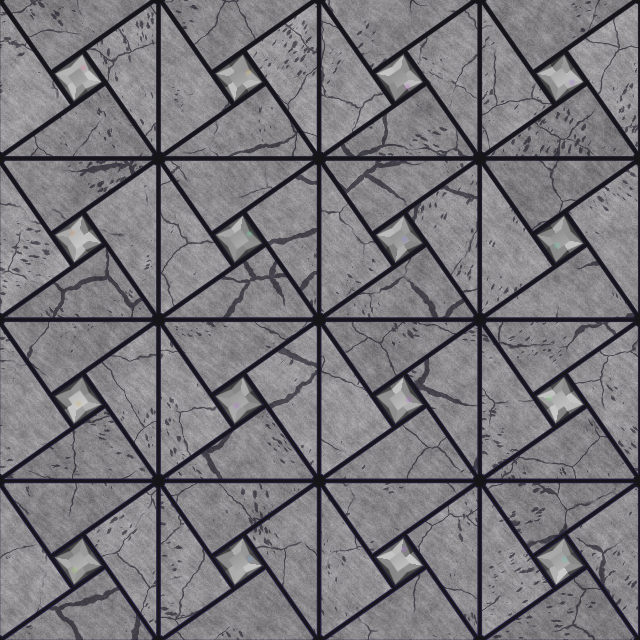
Reproduce this pattern procedurally as a WebGL 1 fragment shader.

```glsl
precision highp float;
// Pinwheel mosaic: each square cell holds four veined grey stone triangles turned
// around a small tilted crystal, all parted by black joints. Joints are segment
// distances; veins and pits come from cellular noise warped by layered sines.

#define CELLS vec2(3.985, 3.97)   // repeats across and down
#define SHIFT vec2(0.013, 0.013)  // grid offset in cells
#define TILT 0.6109               // pinwheel angle, radians
#define GRID_HALF 0.0145          // half width of straight joints
#define ARM_HALF 0.0145           // half width of tilted joints
#define KNOT 0.046                // radius of joint crossings
#define GEM_HALF 0.106            // half side of the crystal
#define VEIN_SCALE 2.3
#define PIT_SCALE vec2(15.0, 40.0)
#define STONE vec3(0.548, 0.541, 0.551)
#define VEIN vec3(0.235, 0.225, 0.262)
#define JOINT vec3(0.082, 0.080, 0.090)

uniform vec2 u_resolution;

float hash(vec2 p) {
  vec3 a = fract(vec3(p.xyx) * vec3(0.1031, 0.1030, 0.0973));
  a += dot(a, a.yzx + 33.33);
  return fract((a.x + a.y) * a.z);
}

vec2 hash2(vec2 p) { return vec2(hash(p + 3.7), hash(p + 41.3)); }

mat2 turn(float a) { return mat2(cos(a), sin(a), -sin(a), cos(a)); }

// Layered sines, roughly -1 to 1.
float ripple(vec2 p) {
  float sum = 0.0, amp = 0.55;
  for (int i = 0; i < 5; i++) {
    sum += amp * sin(p.x + 1.7 * sin(p.y * 0.9)) * sin(p.y + 1.3 * sin(p.x * 1.1));
    p = mat2(1.6, 1.2, -1.2, 1.6) * p + 3.1;
    amp *= 0.6;
  }
  return sum;
}

// Returns border distance, distance to the nearest seed, and seed value.
vec3 cellular(vec2 p) {
  vec2 base = floor(p), near1 = vec2(9.0), near2 = vec2(9.0);
  float d1 = 99.0, d2 = 99.0, id = 0.0;
  for (int j = -1; j <= 1; j++) {
    for (int i = -1; i <= 1; i++) {
      vec2 c = base + vec2(float(i), float(j));
      vec2 r = c + 0.12 + 0.76 * hash2(c) - p;
      float d = dot(r, r);
      if (d < d1) {
        d2 = d1; near2 = near1;
        d1 = d; near1 = r; id = hash(c + 7.9);
      } else if (d < d2) { d2 = d; near2 = r; }
    }
  }
  return vec3((d2 - d1) / (2.0 * length(near2 - near1)), sqrt(d1), id);
}

vec3 stone(vec2 p, vec2 cell, float piece, float aa) {
  vec2 seed = cell * 5.0 + vec2(piece * 1.3, piece * 2.1) + 11.0;
  vec2 q = turn(6.283 * hash(seed)) * p + 30.0 * hash2(seed);
  // Mottled, brushed ground; side pieces catch more light.
  float tone = 0.05 * (mod(piece, 2.0) - 0.5) + 0.04 * (hash(seed + 5.0) - 0.5);
  tone += 0.03 * ripple(q * 6.0) + 0.06 * ripple(q * 21.0 + 5.0);
  tone += 0.055 * ripple(turn(0.75) * p * vec2(14.0, 75.0) + 9.0 * hash(seed));
  tone += 0.07 * (hash(floor(p * 130.0) + seed) - 0.5);
  vec3 col = STONE + tone;
  // Branching veins: long hairlines, heavier in some pieces.
  vec2 warp = vec2(ripple(q * 4.5), ripple(q * 4.5 + 19.0));
  float border = cellular(q * VEIN_SCALE + 0.11 * warp).x / VEIN_SCALE;
  float mask = ripple(q * 2.6 + 8.0);
  float heavy = step(0.65, hash(seed + 9.0)) * smoothstep(0.0, 0.5, mask);
  float width = 0.0042 + 0.012 * heavy;
  float vein = 1.0 - smoothstep(width - 0.6 * aa, width + 0.6 * aa, border);
  vein *= smoothstep(-0.25, 0.02, mask);
  // Clustered, ragged, stretched pits.
  vec2 fray = vec2(ripple(q * 16.0), ripple(q * 16.0 + 7.0));
  vec3 pit = cellular((q + 0.014 * fray) * PIT_SCALE);
  float cluster = smoothstep(0.0, 0.5, ripple(q * 4.0 + 23.0));
  float radius = 0.42 * cluster * smoothstep(0.4, 1.0, pit.z);
  float blot = (1.0 - smoothstep(radius - 0.12, radius + 0.12, pit.y)) * step(0.05, radius);
  return mix(col, VEIN + 0.4 * tone, max(vein * 0.9, blot * 0.85));
}

vec3 crystal(vec2 f, vec2 cell, float aa) {
  vec2 m = abs(f);
  float outer = max(m.x, m.y), inner = min(m.x, m.y);
  float sector = floor((atan(f.y, f.x) + 3.1416) / 0.7854);
  float flash = hash(cell * 3.0 + sector + 2.0);
  vec3 col = vec3(0.50 + 0.30 * flash);
  // Flat table in the middle, thin shadowed hollows along the sides.
  float table = 1.0 - smoothstep(0.045 - aa, 0.045 + aa, outer);
  col = mix(col, vec3(0.60 + 0.18 * hash(cell + 6.0) - 0.8 * f.y), table);
  float hollow = outer + 0.020 * (1.0 - inner / max(outer, 0.001)) - GEM_HALF + 0.004;
  col = mix(col, vec3(0.22 + 0.25 * flash), smoothstep(-aa, aa, hollow));
  // Faint prismatic glint.
  vec2 spot = (hash2(cell + 13.0) - 0.5) * 0.15;
  vec3 hue = 0.5 + 0.5 * cos(6.283 * (hash(cell + 17.0) + vec3(0.0, 0.33, 0.67)));
  return mix(col, 0.45 + 0.4 * hue, 0.45 * (1.0 - smoothstep(0.0, 0.03, length(f - spot))));
}

void main() {
  vec2 uv = gl_FragCoord.xy / u_resolution;
  vec2 grid = uv * CELLS + SHIFT;
  vec2 cell = floor(grid), p = fract(grid) - 0.5;
  float aa = CELLS.y / min(u_resolution.x, u_resolution.y);
  // Pinwheel arms run from each corner past one side of the crystal.
  vec2 f = p * turn(TILT);
  float offset = 0.5 * (cos(TILT) - sin(TILT));
  float reach = 0.5 * (cos(TILT) + sin(TILT));
  float joint = 1.0, piece = 0.0;
  vec2 arm = f;
  for (int k = 0; k < 4; k++) {
    vec2 gap = vec2(arm.x - clamp(arm.x, -offset, reach), arm.y - offset);
    joint = min(joint, length(gap) - ARM_HALF);
    if (arm.y > offset && arm.x > -offset) piece = float(k);
    arm = vec2(arm.y, -arm.x);
  }
  // Straight joints and the knots where they cross.
  vec2 edge = 0.5 - abs(p);
  joint = min(joint, min(edge.x, edge.y) - GRID_HALF);
  joint = min(joint, length(edge) - KNOT);

  vec3 col = stone(p, cell, piece, aa);
  float side = max(abs(f.x), abs(f.y));
  if (side < offset) {
    float gem = 1.0 - smoothstep(GEM_HALF - aa, GEM_HALF + aa, side);
    col = mix(JOINT, crystal(f, cell, aa), gem);
  }
  // Violet rim on the joints, stronger low on the panel.
  vec3 rim = mix(JOINT, vec3(0.135, 0.11, 0.25), 1.0 - 0.7 * uv.y);
  vec3 line = mix(JOINT, rim, smoothstep(-0.011, -0.004, joint));
  col = mix(col, line, 1.0 - smoothstep(-0.7 * aa, 0.7 * aa, joint));
  gl_FragColor = vec4(col, 1.0);
}
```
